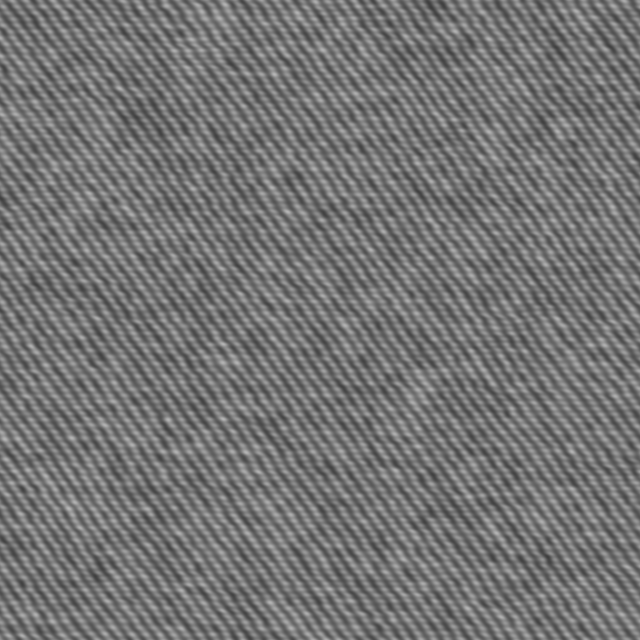
Give the GLSL for this texture, as a Shadertoy shader.

```glsl
// Grey twill cloth: soft diagonal ribs falling to the right, each one a chain
// of small yarn floats. Ribs and floats are cosine profiles, bent by slow noise
// and mottled by uneven yarn brightness.

const float TAU = 6.2831853;
const vec2 RIBS = vec2(47.0, 34.0);       // diagonal ribs across and down
const float ROWS = 102.0;                 // weft rows, three per rib
const vec3 CLOTH_GREY = vec3(0.457);
const float RIB_CONTRAST = 0.113;
const float STEP_AMOUNT = 0.2;            // how far ribs step from row to row

float hash(vec2 p) {
    vec3 q = fract(vec3(p.xyx) * 0.1031);
    q += dot(q, q.yzx + 33.33);
    return fract((q.x + q.y) * q.z);
}

// Smooth value noise in the range -1 to 1
float noise(vec2 p) {
    vec2 cell = floor(p);
    vec2 f = fract(p);
    f = f * f * (3.0 - 2.0 * f);
    float low = mix(hash(cell), hash(cell + vec2(1, 0)), f.x);
    float high = mix(hash(cell + vec2(0, 1)), hash(cell + vec2(1, 1)), f.x);
    return 2.0 * mix(low, high, f.y) - 1.0;
}

// Slow drift of the ribs plus a small shift of single rows, in rib widths
float ribDrift(vec2 uv) {
    float slow = 0.24 * noise(uv * 5.0 + 7.0) + 0.08 * noise(uv * 13.0 + 31.0);
    float rowShift = 0.09 * noise(vec2(uv.x * 20.0, uv.y * ROWS) + 57.0);
    return slow + rowShift;
}

// Rib phase: rows step sideways a little instead of sliding evenly
float ribPhase(vec2 uv, float row) {
    float steppedY = (row - STEP_AMOUNT * sin(TAU * row) / TAU) / ROWS;
    return dot(RIBS, vec2(uv.x, steppedY)) + ribDrift(uv);
}

// Uneven yarn: single floats, weft slubs, warp streaks and broad patches
float yarnMottle(vec2 uv, float rib, float row) {
    float floats = 0.065 * noise(vec2(rib * 1.5, row) + 11.0);
    float weft = 0.035 * noise(vec2(uv.x * 26.0, row) + 83.0);
    float warp = 0.022 * noise(vec2(uv.x * 140.0, uv.y * 20.0) + 139.0);
    float patches = 0.012 * noise(uv * 9.0 + 211.0);
    return floats + weft + warp + patches;
}

void mainImage(out vec4 fragColor, in vec2 fragCoord) {
    vec2 uv = fragCoord / iResolution.xy;

    // Weft rows waver along their length
    float waver = 0.35 * noise(vec2(uv.x * 14.0, uv.y * 18.0) + 173.0);
    float row = uv.y * ROWS + waver;
    float rib = ribPhase(uv, uv.y * ROWS);

    // Rounded ribs, with floats most visible on the raised part
    float ridge = cos(TAU * rib);
    float raised = 0.5 + 0.5 * ridge;
    float beads = cos(TAU * row) * mix(0.012, 0.042, raised);

    float shade = RIB_CONTRAST * ridge + beads + yarnMottle(uv, rib, row);
    fragColor = vec4(clamp(CLOTH_GREY + shade, 0.24, 0.72), 1.0);
}
```
